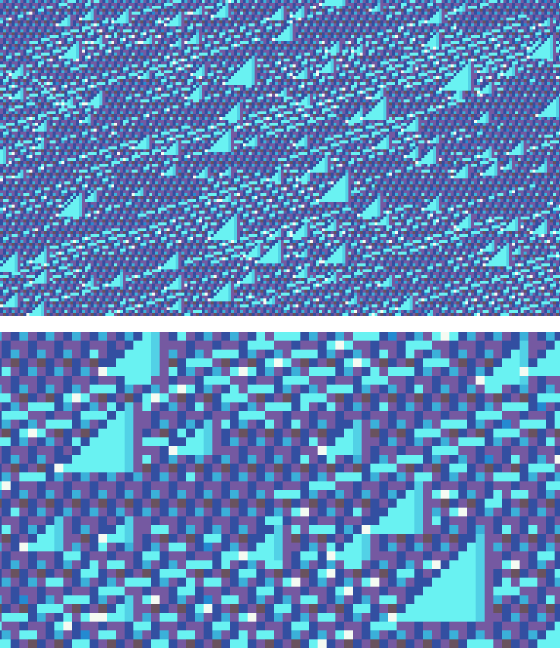
Top, the full canvas; bottom, a detail of the centre.
This pattern is drawn by a Shadertoy shader. Its source:

```glsl
const float ROWS = 108.0;          // grid cells over the canvas height
const int   AA = 3;                // samples per axis inside one pixel
const float STAIR_LENGTH = 3.0;    // cells before a dash climbs one row
const float STAIR_RUN = 14.0;      // stairs that appear together
const float LINE_SPACING = 3.0;    // rows between dash lines
const float LONG_DASHES = 0.5;     // share of lines with full dashes
const float DASH_AMOUNT = 0.54;
const vec2  PATCH_SIZE = vec2(44.0, 17.0); // cells per patch of busy weave
const float PATCH_SLOPE = 0.28;
const float WHITE_AMOUNT = 0.20;
const int   TRIANGLE_LAYERS = 3;
const vec3  TRIANGLE_AMOUNT = vec3(0.36, 0.32, 0.12);

const vec3 PURPLE = vec3(0.46, 0.35, 0.63);
const vec3 BLUE   = vec3(0.20, 0.31, 0.63);
const vec3 AZURE  = vec3(0.14, 0.54, 0.82);
const vec3 TEAL   = vec3(0.23, 0.69, 0.85);
const vec3 CYAN   = vec3(0.41, 0.95, 0.95);
const vec3 BROWN  = vec3(0.41, 0.32, 0.37);
const vec3 WHITE  = vec3(0.96, 0.98, 0.95);

float hash(vec2 p) {
    vec3 q = fract(p.xyx * vec3(0.1031, 0.1030, 0.0973));
    q += dot(q, q.yzx + 33.33);
    return fract((q.x + q.y) * q.z);
}

// Distance to the nearest jittered point
float cellular(vec2 p) {
    vec2 base = floor(p);
    float nearest = 2.0;
    for (int j = -1; j <= 1; j++)
    for (int i = -1; i <= 1; i++) {
        vec2 id = base + vec2(i, j);
        vec2 point = id + vec2(hash(id + 3.7), hash(id + 19.1));
        nearest = min(nearest, distance(p, point));
    }
    return nearest;
}

// Busy and calm patches, drawn out along the dash lines
float activity(vec2 cell) {
    vec2 sheared = vec2(cell.x, cell.y - PATCH_SLOPE * cell.x);
    float waves = sin(cell.x * 0.06 + 2.0 * sin(cell.y * 0.05));
    float patches = 0.45 - cellular(sheared / PATCH_SIZE);
    return clamp(DASH_AMOUNT + 0.06 * waves + 0.5 * patches, 0.1, 0.95);
}

// Column index that follows the lean of the weave
float leaningColumn(vec2 cell) {
    return cell.x - floor(cell.y / 2.0);
}

// Leaning weave: three columns wide, two rows high
vec3 weave(vec2 cell) {
    float column = mod(leaningColumn(cell), 3.0);
    if (mod(cell.y, 2.0) < 0.5) {
        if (column > 1.5) return BLUE;
        bool brown = column > 0.5 && mod(cell.y, 4.0) < 0.5;
        return brown ? BROWN : PURPLE;
    }
    if (column < 0.5) return BLUE;
    if (column > 1.5) return PURPLE;
    float chance = hash(cell + 41.0);
    return chance < 0.14 ? CYAN : (chance < 0.19 ? AZURE : TEAL);
}

// Long lines of dashes that climb like stairs and lean with the weave
vec3 addDashes(vec3 color, vec2 cell, float busy) {
    float column = leaningColumn(cell);
    float stair = floor(column / STAIR_LENGTH);
    float along = mod(column, STAIR_LENGTH);
    float height = cell.y - stair;
    float line = floor(height / LINE_SPACING);
    if (mod(height, LINE_SPACING) > 0.5) return color;

    float start = hash(vec2(line + 271.0, 17.0));
    float runId = floor(stair / STAIR_RUN + start);
    float run = hash(vec2(runId + 33.0, line + 271.0));
    float single = hash(vec2(stair + 90.0, line + 351.0));
    bool isLong = hash(vec2(line + 330.0, runId + 47.0)) < LONG_DASHES;
    if (mix(run, single, 0.15) > busy) return color;
    if (along > STAIR_LENGTH - 1.5 && !isLong) return color;
    bool tail = along > 0.5 && along < 1.5;
    return tail && hash(vec2(line + 311.0, stair + 209.0)) < WHITE_AMOUNT ? WHITE : CYAN;
}

// Right triangles, upright on the right side, at most one per block
vec3 addTriangles(vec3 color, vec2 cell) {
    for (int i = 0; i < TRIANGLE_LAYERS; i++) {
        float layer = float(i);
        float block = 9.0 * exp2(layer);
        vec2 shifted = cell + 5.0 * layer;
        vec2 id = floor(shifted / block);
        vec2 local = shifted - id * block;
        vec2 seed = id + 57.0 * (layer + 1.0);
        if (hash(seed) > TRIANGLE_AMOUNT[i]) continue;

        float side = 3.0 * (layer + 1.0) + floor(hash(seed + 5.3) * 3.0);
        vec2 corner = vec2(side, 0.0)
            + floor(vec2(hash(seed + 11.7) * (block - side - 1.0),
                         hash(seed + 23.9) * (block - side)));
        vec2 offset = vec2(corner.x - local.x, local.y - corner.y);
        float depth = side - offset.x - offset.y;
        if (offset.x < -1.0 || offset.y < 0.0 || offset.y >= side || depth < 0.0)
            continue;

        // Purple rim on the right, blue rim on the slope, teal inner edge
        if (offset.x < 0.0) color = PURPLE;
        else if (depth < 0.5) color = offset.y < 0.5 ? WHITE : BLUE;
        else color = offset.x < 0.5 ? mix(CYAN, TEAL, 0.5) : CYAN;
    }
    return color;
}

vec3 pattern(vec2 p) {
    vec2 cell = floor(p);
    return addTriangles(addDashes(weave(cell), cell, activity(cell)), cell);
}

void mainImage(out vec4 fragColor, in vec2 fragCoord) {
    vec3 sum = vec3(0.0);
    for (int j = 0; j < AA; j++)
    for (int i = 0; i < AA; i++) {
        vec2 jitter = (vec2(i, j) + 0.5) / float(AA) - 0.5;
        sum += pattern((fragCoord + jitter) * ROWS / iResolution.y);
    }
    fragColor = vec4(sum / float(AA * AA), 1.0);
}
```
